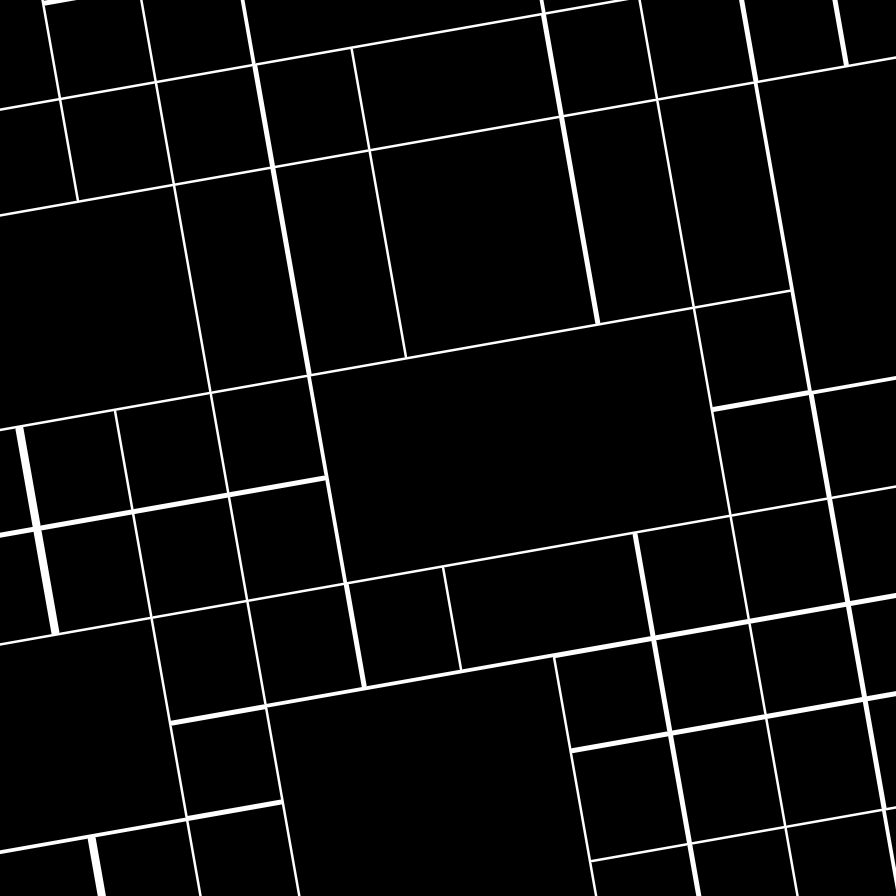
Reproduce this pattern procedurally as a WebGL 1 fragment shader.

```glsl
precision highp float;
// Tilted street grid: white lines of mixed width on black, broken by open blocks.

uniform vec2 u_resolution;

#define TILT 0.1745                // rotation in radians
#define CELL vec2(0.1097, 0.1165)  // mean cell size
#define JITTER 0.1                 // shift of each line, in cells
#define THIN 0.0014                // half widths of the line classes
#define MEDIUM 0.0028
#define THICK 0.0045
#define DROPPED 0.07               // share of lines left out
#define DISTRICT vec2(5.0, 4.0)    // cells per district, one open block in each
#define ORIGIN vec2(2.3, 2.1)      // grid position of the canvas centre
#define SEED 3.0

float hash(vec2 p) {
  return fract(sin(dot(p + SEED, vec2(127.1, 311.7))) * 43758.5453);
}

// Position of a grid line; axis 0 holds columns, axis 1 rows.
float linePosition(float index, float axis) {
  return index + JITTER * (hash(vec2(index, axis + 7.0)) - 0.5);
}

// Golden-ratio steps spread the width classes evenly over neighbouring lines.
float lineHalfWidth(float index, float axis) {
  float t = fract(index * 0.618 + 0.25 * hash(vec2(index, axis + 19.0)) + 0.37 * axis);
  if (t < DROPPED) return -1.0;
  if (t < 0.5) return THIN;
  return (t < 0.75 || axis > 0.5) ? MEDIUM : THICK;
}

// Index of the jittered cell that holds coordinate x.
float cellIndex(float x, float axis) {
  float i = floor(x);
  if (x < linePosition(i, axis)) return i - 1.0;
  if (x >= linePosition(i + 1.0, axis)) return i + 1.0;
  return i;
}

// District of a cell in xy; z is 1 inside the open block of that district.
vec3 blockAt(vec2 cell) {
  float column = floor(cell.x / DISTRICT.x);
  cell.y += 2.0 * mod(column, 2.0);
  vec2 district = vec2(column, floor(cell.y / DISTRICT.y));
  vec2 local = cell - district * DISTRICT;
  vec2 size = 2.0 + floor(vec2(3.0 * hash(district + 31.0), 2.0 * hash(district + 47.0)));
  vec2 room = DISTRICT - size + 1.0;
  vec2 corner = floor(room * vec2(hash(district + 59.0), hash(district + 73.0)));
  vec2 inside = step(corner, local) * step(local, corner + size - 1.0);
  return vec3(district, inside.x * inside.y);
}

// Coverage of the line between a cell and its neighbour, on the cell's side.
float sideCover(float dist, float index, float axis, vec3 here, vec3 there, float pixel) {
  bool sameBlock = here.z * there.z > 0.5 && distance(here.xy, there.xy) < 0.5;
  if (sameBlock) return 0.0;
  float halfWidth = lineHalfWidth(index, axis);
  if (here.z > 0.5) halfWidth = THIN;
  else if (there.z > 0.5) halfWidth = max(halfWidth, THIN);
  return clamp((halfWidth - dist) / pixel + 0.5, 0.0, 1.0);
}

void main() {
  float pixel = 1.0 / min(u_resolution.x, u_resolution.y);
  vec2 p = (gl_FragCoord.xy - 0.5 * u_resolution) * pixel;

  // Tilted grid coordinates
  vec2 along = vec2(cos(TILT), sin(TILT));
  vec2 grid = vec2(dot(p, along), dot(p, vec2(-along.y, along.x))) / CELL + ORIGIN;
  vec2 cell = vec2(cellIndex(grid.x, 0.0), cellIndex(grid.y, 1.0));
  vec3 here = blockAt(cell);

  // Lower and upper side of the cell on both axes
  float cover = 0.0;
  for (int a = 0; a < 2; a++) {
    float axis = float(a);
    vec2 unit = vec2(1.0 - axis, axis);
    float x = dot(grid, unit);
    float scale = dot(CELL, unit);
    for (int s = 0; s < 2; s++) {
      float side = float(s);
      float index = dot(cell, unit) + side;
      float dist = abs(x - linePosition(index, axis)) * scale;
      vec3 there = blockAt(cell + unit * (2.0 * side - 1.0));
      cover = max(cover, sideCover(dist, index, axis, here, there, pixel));
    }
  }
  gl_FragColor = vec4(vec3(cover), 1.0);
}
```
